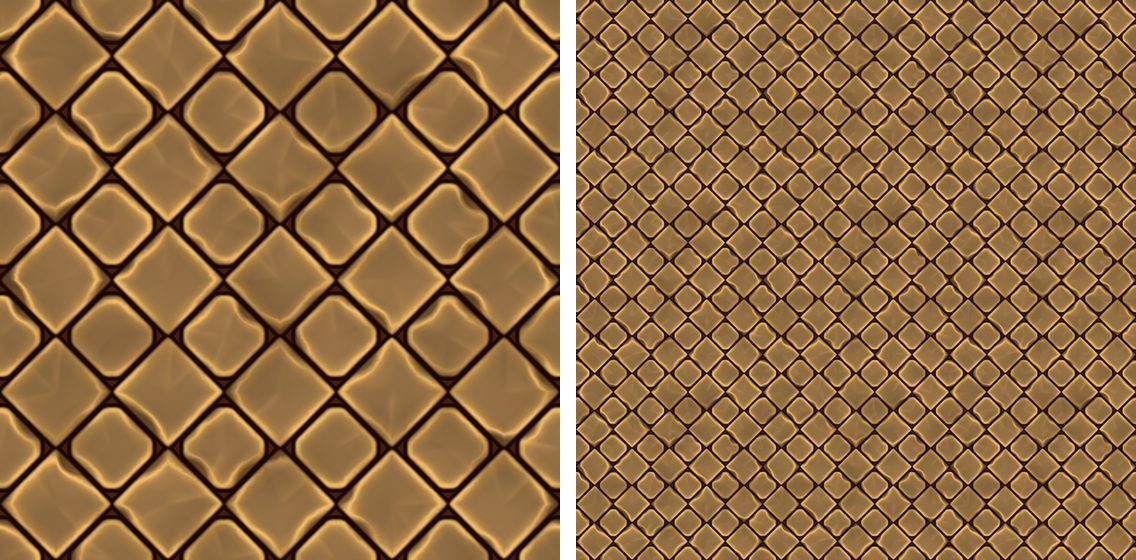
Left: one tile. Right: repeated 3 by 3.
Give the GLSL for this texture, as a three.js fragment shader.

```glsl
// Worn brass diamond tiles, large and small alternating, over dark grout.
#define REPEATS 5.0
#define BIG_SIZE vec2(0.509, 0.501)
#define SMALL_SIZE vec2(0.440, 0.371)
#define CORNER_BLEND 0.03
#define DENT_DEPTH 0.12
#define CREASE_LIGHT 0.20
#define FACE vec3(0.57, 0.43, 0.26)
#define GLOW vec3(0.72, 0.54, 0.30)
#define RIM vec3(0.98, 0.77, 0.43)
#define SHADE vec3(0.42, 0.29, 0.15)
#define GROUT vec3(0.25, 0.13, 0.06)
#define GAP vec3(0.11, 0.02, 0.01)

varying vec2 vUv;

float hash(vec2 p) {
  vec3 q = fract(p.xyx * 0.1031);
  q += dot(q, q.yzx + 33.33);
  return fract((q.x + q.y) * q.z);
}

// Value noise that wraps after a whole number of cells
float wrapNoise(vec2 uv, float cells) {
  vec2 p = uv * cells;
  vec2 i = floor(p);
  vec2 f = fract(p);
  f = f * f * (3.0 - 2.0 * f);
  vec2 a = mod(i, cells);
  vec2 b = mod(i + 1.0, cells);
  return mix(mix(hash(a), hash(vec2(b.x, a.y)), f.x),
             mix(hash(vec2(a.x, b.y)), hash(b), f.x), f.y);
}

// Diamond with blunted tips; size holds the edge and tip extents
float tileDistance(vec2 p, vec2 size) {
  p = abs(p);
  float edge = (p.x + p.y - size.x) * 0.7071;
  float tip = max(p.x, p.y) - size.y;
  float blend = max(CORNER_BLEND - abs(edge - tip), 0.0);
  return max(edge, tip) + blend * blend / (4.0 * CORNER_BLEND);
}

vec2 direction(float turn) {
  return vec2(cos(turn * 6.28318), sin(turn * 6.28318));
}

// Random hollows along the border that push the rim inward
float dents(vec2 p, float extent, vec2 seed) {
  float depth = 0.0;
  for (int i = 0; i < 5; i++) {
    vec2 key = seed + float(i) * vec2(7.0, 13.0);
    vec2 dir = direction(hash(key));
    vec2 centre = dir * extent / (abs(dir.x) + abs(dir.y));
    float reach = extent * mix(0.32, 0.62, hash(key + 3.7));
    float power = hash(key + 9.1);
    depth += power * power * (1.0 - smoothstep(0.0, reach, length(p - centre)));
  }
  return DENT_DEPTH * min(depth, 1.2);
}

// Faint rays from the middle, sharper on one side than the other
float creases(vec2 p, vec2 seed) {
  float light = 0.0;
  for (int i = 0; i < 4; i++) {
    vec2 key = seed + float(i) * vec2(11.0, 5.0) + 41.3;
    vec2 dir = direction(hash(key));
    float side = dot(p, vec2(-dir.y, dir.x));
    float ray = smoothstep(-0.04, 0.02, side) * exp(-abs(side) * 18.0);
    light += ray * smoothstep(-0.05, 0.12, dot(p, dir)) * (hash(key + 2.3) - 0.25);
  }
  return light * CREASE_LIGHT;
}

void main() {
  // Large tiles fill cell centres, small ones sit on cell corners
  vec2 grid = vUv * REPEATS;
  vec2 bigP = fract(grid) - 0.5;
  vec2 smallP = fract(grid + 0.5) - 0.5;
  float bigD = tileDistance(bigP, BIG_SIZE);
  float smallD = tileDistance(smallP, SMALL_SIZE);
  bool isBig = bigD < smallD;
  vec2 p = isBig ? bigP : smallP;
  float extent = isBig ? BIG_SIZE.x : SMALL_SIZE.x;
  vec2 seed = isBig ? mod(floor(grid), REPEATS) + 17.0
                    : mod(floor(grid + 0.5), REPEATS) + 83.0;
  float d = min(bigD, smallD);

  // Surface noise at several scales
  float broad = wrapNoise(vUv, 13.0);
  float patches = wrapNoise(vUv + 0.37, 24.0);
  float mottle = wrapNoise(vUv, 75.0);
  float grain = wrapNoise(vUv, 210.0);
  float speckle = mottle * 0.55 + grain * 0.45;

  // Dented contour, lit slopes and broad light on the face
  float dent = dents(p, extent, seed);
  float slope = dent - dents(p + vec2(-0.02, 0.03), extent, seed);
  float contour = -d - dent + (patches - 0.5) * 0.008;
  float tilt = dot(p, direction(hash(seed + 5.9))) * 0.16;
  float tone = 0.98 + tilt + creases(p, seed) + (broad - 0.5) * 0.12 - slope * 4.0;
  vec3 color = mix(SHADE, FACE, smoothstep(-0.06, 0.025, contour)) * tone;

  // Wide soft polish that fades inward, with orange flecks
  float wear = smoothstep(0.25, 0.75, patches * 0.45 + broad * 0.55);
  float fade = contour + (speckle - 0.5) * 0.025;
  float glow = (1.0 - smoothstep(0.02, 0.15, fade)) * smoothstep(-0.05, 0.025, contour);
  color = mix(color, GLOW * tone, glow * (0.5 + 0.5 * wear));
  float fleck = smoothstep(0.46, 0.66, speckle) * glow;
  color = mix(color, vec3(0.68, 0.46, 0.17), fleck * (0.55 - 0.3 * wear));

  // Bright worn ridge, strong only in places
  float offset = (contour - 0.033 - (speckle - 0.5) * 0.024) / mix(0.015, 0.026, wear);
  color = mix(color, RIM, exp(-offset * offset) * (0.12 + 0.72 * wear));

  // Rounded shoulder and recessed grout
  color *= mix(0.5, 1.0, smoothstep(0.0, 0.026, -d));
  vec3 recess = mix(GAP, GROUT, smoothstep(0.016, 0.036, d));
  color = mix(recess, color, smoothstep(-0.006, 0.012, -d));
  gl_FragColor = vec4(color, 1.0);
}
```
